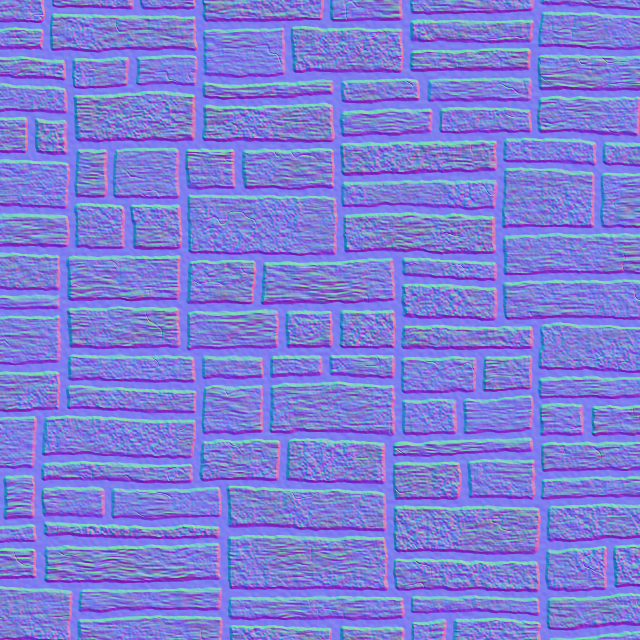
Give the GLSL for this texture map, as a Shadertoy shader.

```glsl
#define BLOCK vec2(0.235, 0.138)  // mean block size before splitting
#define GAP 0.0044                // half width of the mortar joint
#define CORNER 0.006              // corner radius of a stone
#define BEVEL 0.0050              // width of the sloped rim
#define RELIEF 0.0043             // height of stones above mortar
#define GROOVE 0.0027             // depth of horizontal tooling
#define PITTING 0.0031            // depth of irregular roughness
#define CRACK 0.0012              // depth of fissures
#define DULL 0.44                 // flattening of colour by fine grain
#define STEP 0.0007               // sampling distance for slopes

float hash(vec2 p) {
    vec3 q = fract(vec3(p.xyx) * 0.1031);
    q += dot(q, q.yzx + 33.33);
    return fract((q.x + q.y) * q.z);
}

float noise(vec2 p) {
    vec2 i = floor(p), f = p - i;
    f = f * f * (3.0 - 2.0 * f);
    return mix(mix(hash(i), hash(i + vec2(1, 0)), f.x),
               mix(hash(i + vec2(0, 1)), hash(i + 1.0), f.x), f.y);
}

// Each grid cell holds one joint line, level or upright in a checkerboard.
float joint(vec2 cell) { return mix(0.22, 0.78, hash(cell + 7.0)); }
bool isLevel(vec2 cell) { return mod(cell.x + cell.y, 2.0) < 0.5; }

// Rectangle (low corner, high corner) of the interlocking block at g.
vec4 findBlock(vec2 g, out vec2 id) {
    vec2 c = floor(g), f = g - c, side;
    if (isLevel(c)) {
        side.y = step(joint(c), f.y);
        side.x = step(joint(c + vec2(0.0, 2.0 * side.y - 1.0)), f.x);
    } else {
        side.x = step(joint(c), f.x);
        side.y = step(joint(c + vec2(2.0 * side.x - 1.0, 0.0)), f.y);
    }
    id = c + side;
    vec2 ne = id, sw = id - 1.0, nw = id - vec2(1, 0), se = id - vec2(0, 1);
    if (isLevel(ne))
        return vec4(nw.x + joint(nw), sw.y + joint(sw), se.x + joint(se), ne.y + joint(ne));
    return vec4(sw.x + joint(sw), se.y + joint(se), ne.x + joint(ne), nw.y + joint(nw));
}

// Split a block into courses and short stones.
vec4 findStone(vec2 p, out vec2 id) {
    vec4 box = findBlock(p / BLOCK, id) * vec4(BLOCK, BLOCK);
    for (int i = 0; i < 4; i++) {
        vec2 size = box.zw - box.xy;
        float chance = hash(id + 17.3 * float(i + 1));
        float ratio = mix(0.31, 0.69, hash(id + 41.7 * float(i + 1)));
        vec2 cut = box.xy + size * ratio;
        if (size.y > 0.118 || (size.y > 0.092 && chance < 0.5)) {
            float upper = step(cut.y, p.y);
            if (upper > 0.5) box.y = cut.y; else box.w = cut.y;
            id += vec2(3.1, 5.7) * (upper + 1.0);
        } else if (size.x > 0.29 || (size.x > 0.17 && chance < 0.13)) {
            float right = step(cut.x, p.x);
            if (right > 0.5) box.x = cut.x; else box.z = cut.x;
            id += vec2(7.9, 2.3) * (right + 1.0);
        }
    }
    return box;
}

// Returns height and the amount of dull grain.
vec2 surface(vec2 p) {
    // Bend the joints slightly
    vec2 q = p + 0.009 * (vec2(noise(p * 8.0), noise(p * 8.0 + 31.0)) - 0.5)
               + 0.003 * (vec2(noise(p * 38.0 + 5.0), noise(p * 38.0 + 77.0)) - 0.5);
    vec2 id;
    vec4 box = findStone(q, id);
    float tone = hash(id + 3.7), kind = hash(id + 9.1);

    // Rounded, slightly tilted and ragged outline
    vec2 local = q - 0.5 * (box.xy + box.zw);
    local += 0.04 * (vec2(tone, kind) - 0.5) * local.yx;
    vec2 d = abs(local) - 0.5 * (box.zw - box.xy) + GAP + 0.0012 * tone + CORNER;
    float dist = length(max(d, 0.0)) + min(max(d.x, d.y), 0.0) - CORNER;
    dist += 0.0022 * (noise(p * 85.0) - 0.5) + 0.0012 * (noise(p * 210.0) - 0.5);
    float body = smoothstep(0.0, BEVEL * mix(0.7, 1.5, noise(p * 45.0 + 13.0)), -dist);

    // Tooling grooves, pits and fissures, in proportions set per stone
    vec2 s = p + 3.0 * vec2(tone, kind);
    float patchy = smoothstep(0.2, 0.8, noise(s * 24.0));
    vec2 w = s + vec2(0.0, 0.006) * noise(s * vec2(32.0, 50.0));
    float grooves = noise(w * vec2(75.0, 330.0)) + 0.9 * noise(w * vec2(34.0, 190.0));
    float pits = noise(s * 130.0) + 0.7 * noise(s * 290.0);
    float bend = noise(s * vec2(19.0, 31.0)) + 0.4 * noise(s * 70.0);
    float fissure = 1.0 - smoothstep(0.0, 0.05, abs(bend - 0.7));
    fissure *= smoothstep(0.5, 0.8, noise(s * 28.0 + 50.0));
    float relief = GROOVE * grooves * mix(1.1, 0.45, kind) * mix(0.5, 1.2, patchy)
                 + PITTING * pits * mix(0.35, 1.1, kind) * mix(1.2, 0.5, patchy);
    relief = relief * mix(0.75, 1.2, tone) - CRACK * fissure;
    float mortar = 0.0008 * noise(p * 160.0);

    float grain = noise(s * vec2(90.0, 300.0)) * mix(0.5, 1.1, patchy);
    float dull = body * clamp(grain * mix(0.7, 1.3, tone), 0.0, 1.0);
    // Texture is centred so that the rim height stays even
    relief -= 0.9 * (GROOVE + PITTING) * 0.75;
    return vec2(mix(mortar, RELIEF + relief, body), dull) + vec2(0.0028 * body, 0.0);
}

void mainImage(out vec4 fragColor, in vec2 fragCoord) {
    vec2 p = fragCoord / iResolution.y;
    vec2 e = vec2(STEP, 0.0);

    // Slopes become the surface direction
    vec2 slope = vec2(surface(p + e.xy).x - surface(p - e.xy).x,
                      surface(p + e.yx).x - surface(p - e.yx).x) / (2.0 * STEP);
    vec3 normal = normalize(vec3(-slope, 1.0));

    // Fine grain shortens the mean direction, mostly along depth
    float dull = surface(p).y;
    normal *= vec3(0.86, 0.86, 0.88 - DULL * dull);
    fragColor = vec4(0.5 + 0.5 * normal - vec3(0.006, 0.004, 0.0), 1.0);
}
```
